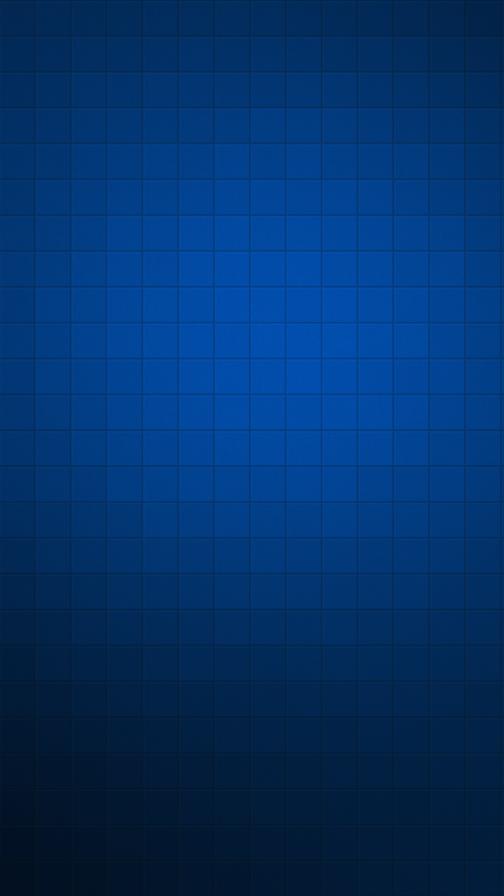
This background is drawn by a Shadertoy shader. Its source:

```glsl
// Deep blue wall of square tiles with fine grooves, lit by a soft off-centre glow.

const float ROWS = 25.0;                      // tiles per canvas height
const vec2 GRID_SHIFT = vec2(0.97, 0.0);      // grid offset, in tiles
const vec2 GLOW_CENTRE = vec2(0.555, 0.622);
const vec2 GLOW_RADIUS = vec2(0.70, 0.35);

float hash(vec2 p) {
    vec3 q = fract(p.xyx * vec3(0.1031, 0.1030, 0.0973));
    q += dot(q, q.yzx + 33.33);
    return fract((q.x + q.y) * q.z);
}

// Blue level: ambient light blended between corners plus an elliptical glow
float lightLevel(vec2 uv) {
    float bottom = mix(0.11, 0.22, uv.x);
    float top = mix(0.23, 0.16, uv.x);
    vec2 d = (uv - GLOW_CENTRE) / GLOW_RADIUS;
    return mix(bottom, top, uv.y) + 0.50 * exp(-dot(d, d));
}

vec3 blueTint(float level) {
    return vec3(0.008, level * (0.505 - 0.08 * level), level);
}

// Coverage of grid lines on both axes, in tile units
vec2 gridLines(vec2 grid, float halfWidth, float blur) {
    vec2 d = abs(fract(grid + 0.5) - 0.5);
    return 1.0 - smoothstep(vec2(halfWidth - blur), vec2(halfWidth + blur), d);
}

void mainImage(out vec4 fragColor, in vec2 fragCoord) {
    vec2 uv = fragCoord / iResolution.xy;
    vec2 aspect = vec2(iResolution.x / iResolution.y, 1.0);
    vec2 grid = uv * aspect * ROWS - GRID_SHIFT;
    vec2 tile = floor(grid);
    float pixel = ROWS / iResolution.y;

    // Mostly flat light per tile, with a hint of the smooth gradient
    vec2 tileUv = (tile + 0.5 + GRID_SHIFT) / (ROWS * aspect);
    float level = mix(lightLevel(uv), lightLevel(tileUv), 0.7);
    level *= 1.0 + 0.03 * (hash(tile + 40.0) - 0.5);

    // Fine grain
    level *= 1.0 + 0.035 * (hash(floor(grid * 20.0) + 700.0) - 0.5);
    vec3 color = blueTint(level);

    // Dark grooves with a faint lit edge beside them
    vec2 groove = gridLines(grid, 0.022, pixel * 0.6);
    vec2 lip = gridLines(grid + vec2(-0.055, 0.055), 0.018, pixel * 0.6);
    color += vec3(0.010, 0.014, 0.016) * max(lip.x * 0.7, lip.y);
    color *= 1.0 - 0.22 * max(groove.x, groove.y);
    color += vec3(0.012, 0.012, 0.010) * max(groove.x, groove.y);

    fragColor = vec4(color, 1.0);
}
```
